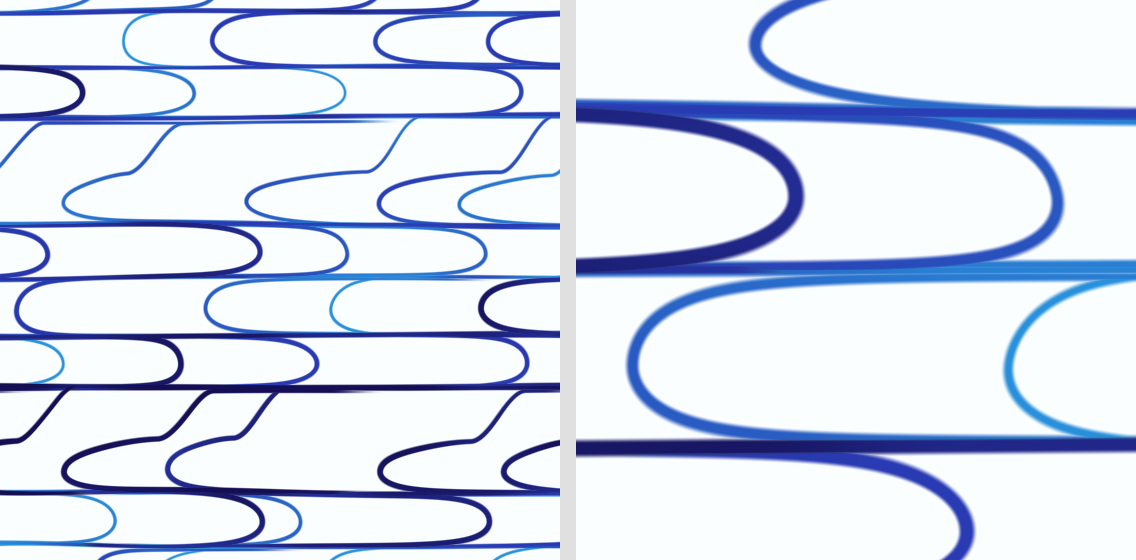
Left, the full canvas; right, a detail of the centre.
Give the GLSL for this pattern, as a three.js fragment shader.

```glsl
varying vec2 vUv;

#define PERIOD 0.477
#define FIRST_LINE 0.98
#define STROKES 4.0
#define THIN 0.0022
#define THICK 0.0062
#define SOFT 0.0018
#define WOBBLE 0.010
#define PAPER vec3(0.985, 0.995, 1.0)
#define SKY_INK vec3(0.16, 0.57, 0.86)
#define BLUE_INK vec3(0.16, 0.23, 0.70)
#define NAVY_INK vec3(0.08, 0.06, 0.33)

float hash(vec2 p) {
  vec3 q = fract(vec3(p.xyx) * 0.1031);
  q += dot(q, q.yzx + 33.33);
  return fract((q.x + q.y) * q.z);
}

float noise(vec2 p) {
  vec2 i = floor(p), f = fract(p);
  f = f * f * (3.0 - 2.0 * f);
  return mix(mix(hash(i), hash(i + vec2(1, 0)), f.x),
             mix(hash(i + vec2(0, 1)), hash(i + vec2(1, 1)), f.x), f.y);
}

// Each period holds three low rows and one tall row
float rowTop(float n) {
  float kind = mod(n, 4.0);
  float part = kind < 0.5 ? 0.0 : kind < 1.5 ? 0.21 : kind < 2.5 ? 0.40 : 0.80;
  return FIRST_LINE - PERIOD * (floor(n / 4.0) + part);
}

// Zero along a rounded tip whose two arms flatten into the row edges;
// q.x runs from the tip along the arms, q.y up from the row bottom
float tipField(vec2 q, float rowHeight, bool tall, float roundness, float rise, float spread) {
  float center = rowHeight * (tall ? 0.2 : 0.46);
  float upper = rowHeight - center;
  if (tall) {
    float climb = 0.12 * smoothstep(0.0, rise, q.x)
                + 0.88 * smoothstep(rise, rise + 0.10, q.x);
    upper = rowHeight * mix(0.24, 0.8, climb);
  }
  float t = (q.y - center) / (spread * (q.y > center ? upper : center));
  return t * t - 1.0 + exp(min(-q.x / roundness, 6.0));
}

vec3 inkColor(float tone) {
  vec3 light = mix(SKY_INK, BLUE_INK, smoothstep(0.1, 0.5, tone));
  return mix(light, NAVY_INK, smoothstep(0.5, 0.85, tone));
}

// Overlapping ink keeps the darker value
vec3 drawInk(vec3 color, float dist, float halfWidth, float tone, float strength) {
  float cover = strength * (1.0 - smoothstep(halfWidth - SOFT, halfWidth + SOFT, dist));
  return min(color, mix(PAPER, inkColor(tone), cover));
}

void main() {
  vec2 p = vUv;
  p.y += WOBBLE * (noise(p * vec2(3.0, 6.0)) - 0.5);
  p.x += WOBBLE * (noise(p * vec2(5.0, 14.0) + 40.0) - 0.5);
  float pressure = noise(p * vec2(7.0, 9.0) + 80.0) - 0.5;
  vec3 color = PAPER;

  for (int r = -1; r < 10; r++) {
    float n = float(r);
    float top = rowTop(n), bottom = rowTop(n + 1.0);
    if (p.y > top + 0.025 || p.y < bottom - 0.025) continue;
    float rowHeight = top - bottom;
    float kind = mod(n, 4.0);
    bool tall = kind > 1.5 && kind < 2.5;
    float side = mod(kind, 2.0) < 0.5 ? 1.0 : -1.0;
    float depth = (0.5 * (top + bottom) - 0.215) / 0.13;
    float rowTone = 0.27 + 0.5 * exp(-depth * depth);

    // Long horizontal lines
    for (int k = 0; k < 2; k++) {
      vec2 id = vec2(n + 11.0, float(k) + 3.0);
      float tilt = (hash(id) - 0.5) * 0.016;
      float tone = rowTone + 0.15 + 0.4 * (hash(id + 20.0) - 0.5) + 0.35 * pressure
                 - 0.2 * float(k);
      float halfWidth = mix(THIN, THICK, clamp(tone * 0.75, 0.0, 1.0));
      color = drawInk(color, abs(p.y - top - tilt * (p.x - 0.5)), halfWidth, tone, 1.0);
    }

    // Curved strokes
    for (int c = -3; c < 8; c++) {
      vec2 id = vec2(n + 31.0, float(c) + 57.0);
      float tip = (float(c) + 0.5 + 0.75 * (hash(id) - 0.5)) / STROKES;
      vec2 q = vec2(side * (p.x - tip), p.y - bottom);
      float reach = 0.22 + 0.35 * hash(id + 7.0);
      if (q.x < -0.06 || q.x > reach + 0.1) continue;

      float roundness = mix(0.03, 0.055, hash(id + 13.0)) * (tall ? 1.2 : 1.0);
      float rise = mix(0.10, 0.22, hash(id + 19.0));
      float spread = mix(0.92, 1.02, hash(id + 23.0));
      float e = 0.0005;
      float f = tipField(q, rowHeight, tall, roundness, rise, spread);
      float fx = tipField(q + vec2(e, 0), rowHeight, tall, roundness, rise, spread);
      float fy = tipField(q + vec2(0, e), rowHeight, tall, roundness, rise, spread);
      float dist = abs(f) * e / max(length(vec2(fx - f, fy - f)), 1e-6);

      float variety = tall ? 0.25 : 0.8;
      float tone = rowTone + variety * (hash(id + 29.0) - 0.5) + 0.2 * pressure;
      float halfWidth = mix(THIN, THICK, clamp(tone, 0.0, 1.0));
      halfWidth *= mix(1.0, 0.7, smoothstep(0.04, reach, q.x));
      float strength = 1.0 - smoothstep(reach, reach + 0.1, q.x);
      color = drawInk(color, dist, halfWidth, tone, strength);
    }
  }
  gl_FragColor = vec4(color, 1.0);
}
```
